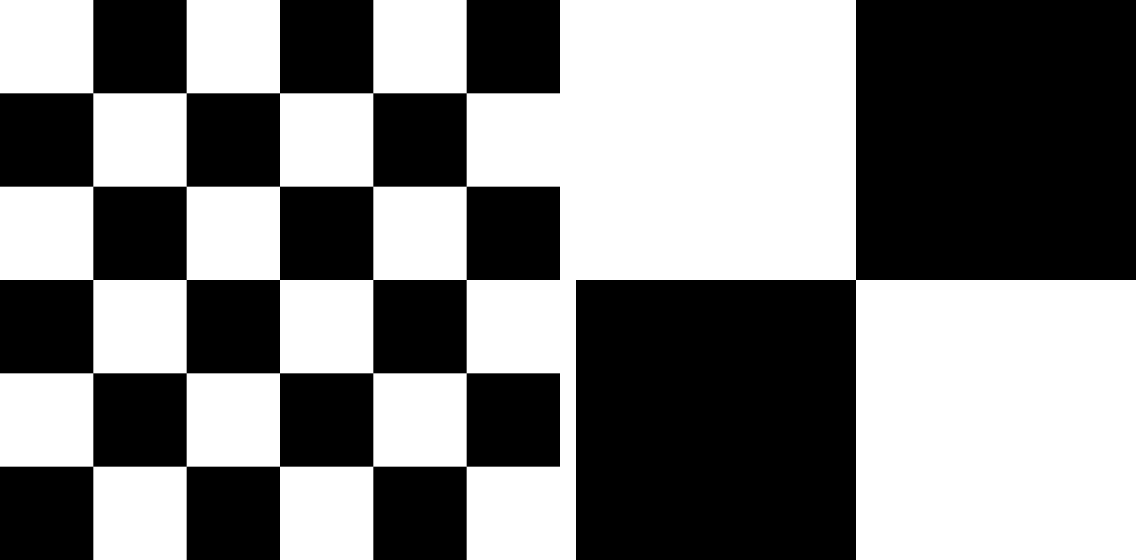
Left: the whole. Right: its middle third, enlarged.
Reproduce this pattern procedurally as a Shadertoy shader.

```glsl
// Black and white checkerboard of six by six squares with crisp, smoothed edges.

const vec2 SQUARES = vec2(6.0);        // squares across and down
const vec3 DARK    = vec3(0.0);        // lower-left square
const vec3 LIGHT   = vec3(1.0);
const float EDGE_PIXELS = 1.0;         // width of the edge smoothing

// Signed distance to the nearest square edge: positive in even squares, negative in odd
vec2 edgeDistance(vec2 p) {
    return abs(mod(p - 0.5, 2.0) - 1.0) - 0.5;
}

// Smoothed checker: 0 where column and row parity agree, 1 where they differ
float checker(vec2 p, vec2 edgeWidth) {
    vec2 side = clamp(2.0 * edgeDistance(p) / edgeWidth, -1.0, 1.0);
    return 0.5 - 0.5 * side.x * side.y;
}

void mainImage(out vec4 fragColor, in vec2 fragCoord) {
    // Canvas position and edge width, both in squares
    vec2 p = fragCoord / iResolution.xy * SQUARES;
    vec2 edgeWidth = EDGE_PIXELS * SQUARES / iResolution.xy;

    fragColor = vec4(mix(DARK, LIGHT, checker(p, edgeWidth)), 1.0);
}
```
